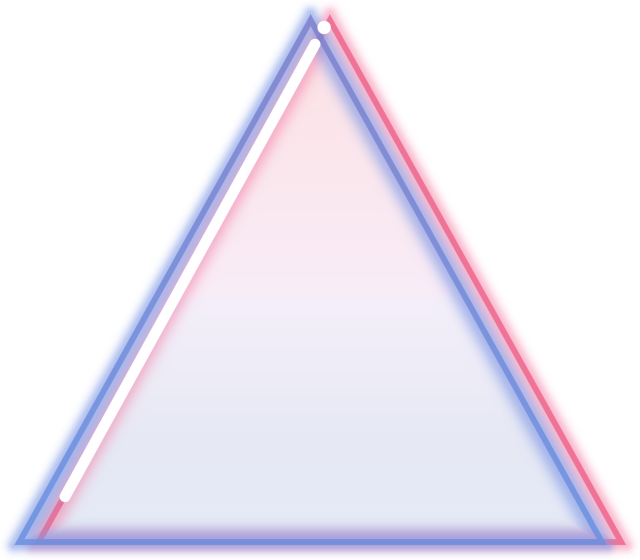
Give the GLSL for this background, as a Shadertoy shader.

```glsl
// Two offset neon triangles, red behind blue, around a soft pastel fill.
// Each is an exact triangle distance: a sharp inner stroke plus a Gaussian
// glow; a white rounded bar and a dot act as highlights on the top.

// Geometry, in canvas heights from the centre
const float HALF_BASE = 0.529;
const float APEX_Y = 0.4747;
const float BASE_Y = -0.4732;
const float BLUE_X = -0.0167;
const float RED_X = 0.0176;
const float STROKE = 0.0105;
const vec2 BAR_TOP = vec2(-0.0089, 0.4211);
const vec2 BAR_END = vec2(-0.4554, -0.3869);
const float BAR_RADIUS = 0.0097;
const vec2 DOT_POS = vec2(0.0074, 0.4509);
const float DOT_RADIUS = 0.0119;

// Glow widths and strengths
const float GLOW_OUT = 0.0134;
const float GLOW_IN = 0.0195;
const float RED_GLOW = 0.50;
const float BLUE_GLOW = 0.60;
const float STROKE_ALPHA = 0.80;

// Colours
const vec3 RED = vec3(0.94, 0.37, 0.52);
const vec3 RED_HALO = vec3(0.96, 0.50, 0.65);
const vec3 BLUE_TOP = vec3(0.47, 0.50, 0.80);
const vec3 BLUE_BASE = vec3(0.41, 0.56, 0.88);
const vec3 BLUE_HALO = vec3(0.50, 0.60, 0.90);
const vec3 FILL_ROSE = vec3(0.990, 0.885, 0.900);
const vec3 FILL_PINK = vec3(0.973, 0.926, 0.965);
const vec3 FILL_LILAC = vec3(0.951, 0.934, 0.976);
const vec3 FILL_MIST = vec3(0.902, 0.910, 0.957);
const vec3 FILL_SKY = vec3(0.894, 0.918, 0.965);

float segmentDistance(vec2 p, vec2 a, vec2 b) {
    vec2 ab = b - a;
    return length(p - a - ab * clamp(dot(p - a, ab) / dot(ab, ab), 0.0, 1.0));
}

// Signed distance to the upright triangle, negative inside
float triangleDistance(vec2 p, float centreX) {
    p.x = abs(p.x - centreX);
    vec2 apex = vec2(0.0, APEX_Y);
    vec2 corner = vec2(HALF_BASE, BASE_Y);
    vec2 side = corner - apex;
    vec2 normal = normalize(vec2(-side.y, side.x));
    float inner = max(dot(p - apex, normal), BASE_Y - p.y);
    float edge = min(segmentDistance(p, apex, corner),
                     segmentDistance(p, vec2(0.0, BASE_Y), corner));
    return inner < 0.0 ? inner : edge;
}

float coverage(float d, float pixel) {
    return 1.0 - smoothstep(-0.75 * pixel, 0.75 * pixel, d);
}

// Distance to the band lying just inside a triangle's edge
float bandDistance(float d) {
    return abs(d + 0.5 * STROKE) - 0.5 * STROKE;
}

float glow(float d) {
    float falloff = max(bandDistance(d), 0.0) / (d > 0.0 ? GLOW_OUT : GLOW_IN);
    return exp(-falloff * falloff);
}

// Vertical pastel gradient with a crisp change near the middle
vec3 fillColour(float y) {
    vec3 colour = mix(FILL_SKY, FILL_MIST, smoothstep(-0.47, -0.27, y));
    colour = mix(colour, FILL_LILAC, clamp((y + 0.29) / 0.23, 0.0, 1.0));
    vec3 upper = mix(FILL_PINK, FILL_ROSE, clamp((y + 0.02) / 0.42, 0.0, 1.0));
    return mix(colour, upper, smoothstep(-0.045, -0.02, y));
}

void mainImage(out vec4 fragColor, in vec2 fragCoord) {
    vec2 p = (fragCoord - 0.5 * iResolution.xy) / iResolution.y;
    float pixel = 1.0 / iResolution.y;
    float blueD = triangleDistance(p, BLUE_X);
    float redD = triangleDistance(p, RED_X);

    // Pastel interior on white
    vec3 colour = mix(vec3(1.0), fillColour(p.y), coverage(blueD, pixel));

    // Red outline
    colour = mix(colour, RED_HALO, RED_GLOW * glow(redD));
    colour = mix(colour, RED, STROKE_ALPHA * coverage(bandDistance(redD), pixel));

    // Blue outline, tinted by the red under it
    vec3 blue = mix(BLUE_BASE, BLUE_TOP, smoothstep(BASE_Y, APEX_Y, p.y));
    colour = mix(colour, BLUE_HALO, BLUE_GLOW * glow(blueD));
    colour = mix(colour, blue, STROKE_ALPHA * coverage(bandDistance(blueD), pixel));

    // White highlights
    float bar = segmentDistance(p, BAR_TOP, BAR_END) - BAR_RADIUS;
    float dotD = length(p - DOT_POS) - DOT_RADIUS;
    colour = mix(colour, vec3(1.0), coverage(min(bar, dotD), pixel));

    fragColor = vec4(colour, 1.0);
}
```
